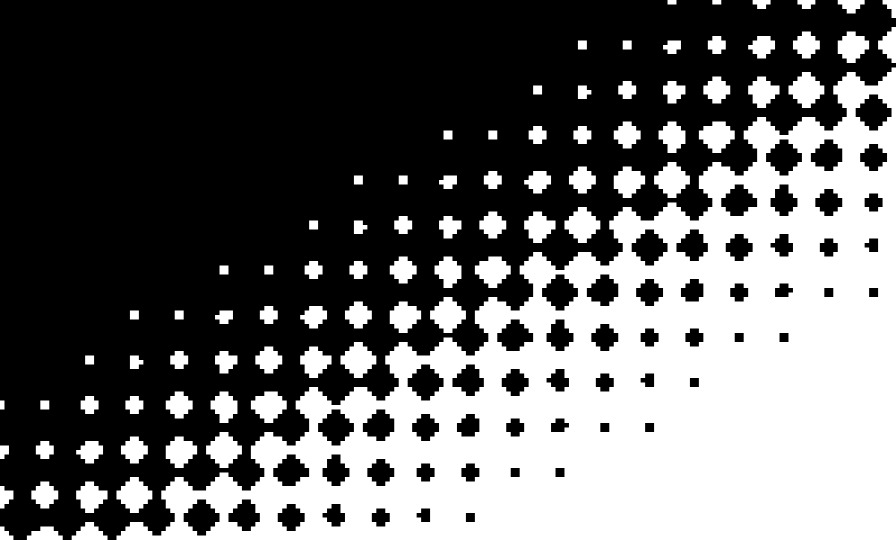
Give the GLSL for this background, as a Shadertoy shader.

```glsl
// Blocky black and white halftone dots growing along a diagonal gradient.

// Ink of one square block; blocks count from the top left.
float blockInk(vec2 block, vec2 grid) {
    vec2 center = block + 0.5;

    // Diagonal ramp: 0 at the top left, 2 at the bottom right.
    float ramp = dot(center / grid, vec2(1.0));

    // Diamond screen: distance to the nearest dot, ten blocks apart.
    vec2 offset = abs(mod(center + 5.0, 10.0) - 5.0);
    float threshold = 0.625 + 0.1 * (offset.x + offset.y);

    return step(threshold, ramp + 0.0005);
}

void mainImage(out vec4 fragColor, in vec2 fragCoord) {
    vec2 grid = vec2(200.0, 120.0);
    vec2 uv = fragCoord / iResolution.xy;
    vec2 pos = vec2(uv.x, 1.0 - uv.y) * grid - 0.5;

    // Blend neighbouring blocks only within one pixel of their shared edge.
    vec2 block = floor(pos);
    vec2 pixel = grid / iResolution.xy;
    vec2 blend = clamp((fract(pos) - 0.5) / pixel + 0.5, 0.0, 1.0);

    float upper = mix(blockInk(block, grid),
                      blockInk(block + vec2(1.0, 0.0), grid), blend.x);
    float lower = mix(blockInk(block + vec2(0.0, 1.0), grid),
                      blockInk(block + vec2(1.0, 1.0), grid), blend.x);

    fragColor = vec4(vec3(mix(upper, lower, blend.y)), 1.0);
}
```
